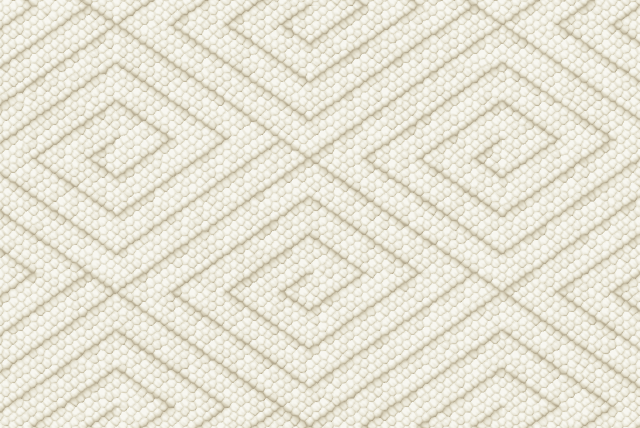
A Shadertoy shader for this texture:

```glsl
// Cream looped-wool carpet with carved diamond spirals on a staggered lattice.

vec2 hash2(vec2 p) {
    vec3 q = fract(p.xyx * vec3(0.1031, 0.103, 0.0973));
    q += dot(q, q.yzx + 33.33);
    return fract((q.xx + q.yz) * q.zy);
}

// Distance to the nearest carved line; ab runs along the two diamond diagonals.
float grooveDistance(vec2 ab) {
    vec2 cell = mod(ab + 1.0, 2.0) - 1.0;
    vec2 d = 0.5 * vec2(cell.x + cell.y, cell.x - cell.y);
    float pitch = 2.0 / 7.0;

    // Each lower right side runs past its corner to join the next ring outward.
    bool link = d.x > 0.0 && d.y < 0.5 * pitch;
    float radius = link ? d.x - d.y : abs(d.x) + abs(d.y);
    float turn = clamp(round(radius / pitch - 0.5), 0.0, 3.0);
    float spiral = abs(radius - (turn + 0.5) * pitch);
    float border = 1.0 - max(abs(cell.x), abs(cell.y));
    return min(spiral, border);
}

vec3 woolColor(float light) {
    vec3 c = mix(vec3(0.69, 0.645, 0.54), vec3(0.85, 0.825, 0.74), smoothstep(0.0, 0.36, light));
    c = mix(c, vec3(0.925, 0.914, 0.862), smoothstep(0.3, 0.64, light));
    return mix(c, vec3(0.972, 0.97, 0.945), smoothstep(0.62, 0.98, light));
}

vec3 carpet(vec2 uv) {
    vec2 d = (uv - vec2(0.182, 0.629)) / vec2(0.3015, 0.3125);
    vec2 ab = vec2(d.x + d.y, d.x - d.y);

    // Cellular knots, four rows to a ridge.
    float knots = 14.0;
    vec2 p = ab * knots, base = floor(p);
    float nearest = 9.0, second = 9.0;
    vec2 offset = vec2(0.0), center = p, seed = vec2(0.0);
    for (int j = -1; j <= 1; j++) {
        for (int i = -1; i <= 1; i++) {
            vec2 id = base + vec2(i, j);
            vec2 rnd = hash2(id + 71.0);
            vec2 c = id + 0.5 + 0.36 * (rnd - 0.5);
            vec2 q = p - c;
            vec2 o = vec2((q.x + q.y) * 0.82, (q.x - q.y) * 0.57);
            float r = length(o);
            if (r < nearest) {
                second = nearest;
                nearest = r;
                offset = o;
                center = c;
                seed = rnd;
            } else {
                second = min(second, r);
            }
        }
    }

    // Rounded knots lit from the upper left, with twisted strands.
    float light = 0.42 + 0.38 * smoothstep(0.0, 0.5, second - nearest);
    light += 0.48 * dot(offset, vec2(-0.5, 0.85));
    light += 0.06 * sin(dot(offset, vec2(9.0, 10.0)) + 6.28 * seed.x);
    light += 0.16 * (seed.y - 0.5);

    // Whole knots sink at the carving, giving it a scalloped edge.
    float groove = grooveDistance(mix(p, center, 0.3) / knots);
    light *= mix(0.3, 1.0, smoothstep(0.0, 0.046, groove));
    light += 0.08 * smoothstep(0.02, 0.1, groove);

    // Slow unevenness of the pile.
    light += 0.012 * sin(uv.x * 9.0 + 2.0 * sin(uv.y * 7.0));
    return woolColor(light);
}

void mainImage(out vec4 fragColor, in vec2 fragCoord) {
    // Four samples smooth the fine knots.
    vec3 color = vec3(0.0);
    for (int k = 0; k < 4; k++) {
        vec2 jitter = vec2(k % 2, k / 2) * 0.5 - 0.25;
        color += carpet((fragCoord + jitter) / iResolution.xy);
    }
    fragColor = vec4(color * 0.25, 1.0);
}
```
